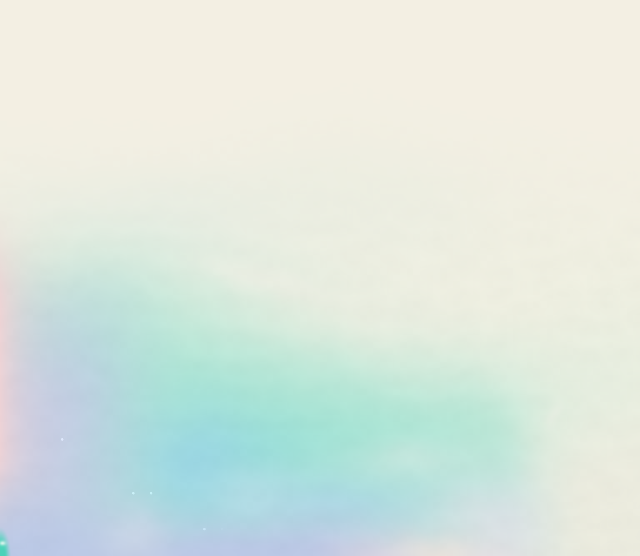
A WebGL 1 fragment shader for this background:

```glsl
precision highp float;
// Soft watercolour wash: cream sky over mint, blue, lavender and pink stains.

uniform vec2 u_resolution;

float hash(vec2 cell) {
  return fract(sin(dot(cell, vec2(127.1, 311.7))) * 4375.85);
}

// Layered sines that make the stain borders drift.
vec2 waterDrift(vec2 p) {
  vec2 drift = vec2(0.0);
  float size = 1.0;
  for (int i = 0; i < 6; i++) {
    p = mat2(0.8, 0.6, -0.6, 0.8) * p + 1.7;
    drift += size * sin(p.yx * vec2(9.0, 11.0) + 1.3 * sin(p * 7.0));
    p *= 1.7;
    size *= 0.62;
  }
  return drift;
}

// Cellular noise: distance to the nearest scattered point.
float cellular(vec2 p) {
  vec2 cell = floor(p);
  float nearest = 1.0;
  for (int j = -1; j <= 1; j++) {
    for (int i = -1; i <= 1; i++) {
      vec2 c = cell + vec2(float(i), float(j));
      vec2 point = c + vec2(hash(c), hash(c + 17.0));
      nearest = min(nearest, length(p - point));
    }
  }
  return nearest;
}

// Elliptical stain with a Gaussian falloff.
float stain(vec2 p, vec2 center, vec2 radius) {
  vec2 q = (p - center) / radius;
  return exp(-dot(q, q));
}

// One at the low edge, zero at the high edge.
float fade(float low, float high, float x) {
  return 1.0 - smoothstep(low, high, x);
}

void main() {
  vec2 uv = gl_FragCoord.xy / u_resolution;
  vec2 drift = waterDrift(uv);
  vec2 p = uv + 0.008 * drift;

  // Cream paper and pale haze
  vec3 color = mix(vec3(0.935, 0.935, 0.88), vec3(0.953, 0.937, 0.89),
                   smoothstep(0.45, 0.8, p.y));
  color = mix(color, vec3(0.89, 0.925, 0.885), 0.7 * stain(p, vec2(0.25, 0.59), vec2(0.32, 0.11)));
  color = mix(color, vec3(0.92, 0.93, 0.88), 0.6 * stain(p, vec2(0.58, 0.63), vec2(0.2, 0.13)));

  // Mint body below a slanting shore
  float depth = 0.63 - 0.33 * p.x - p.y - 0.1 * exp(-p.x / 0.1);
  float mint = smoothstep(-0.1, 0.26, depth) * fade(0.7, 1.02, p.x);
  color = mix(color, vec3(0.66, 0.895, 0.83), mint);
  color = mix(color, vec3(0.88, 0.928, 0.87), 0.5 * stain(p, vec2(0.95, 0.3), vec2(0.14, 0.13)));
  color = mix(color, vec3(0.58, 0.865, 0.85), 0.7 * stain(p, vec2(0.39, 0.18), vec2(0.13, 0.08)));
  color = mix(color, vec3(0.71, 0.9, 0.83), 0.6 * stain(p, vec2(0.76, 0.2), vec2(0.05, 0.07)));

  // Periwinkle side and sky-blue pools
  color = mix(color, vec3(0.75, 0.8, 0.895), fade(0.06, 0.31, p.x) * fade(0.24, 0.58, p.y));
  color = mix(color, vec3(0.6, 0.825, 0.91), 0.7 * stain(p, vec2(0.3, 0.15), vec2(0.1, 0.12)));
  color = mix(color, vec3(0.67, 0.845, 0.895), 0.85 * stain(p, vec2(0.52, 0.09), vec2(0.18, 0.06)));
  color = mix(color, vec3(0.85, 0.885, 0.9), 0.95 * stain(p, vec2(0.79, 0.07), vec2(0.12, 0.08)));

  // Lavender floor, warming toward the right
  color = mix(color, vec3(0.73, 0.785, 0.9), fade(0.0, 0.12, p.y) * fade(0.5, 0.75, p.x));
  color = mix(color, vec3(0.86, 0.81, 0.885), 0.75 * stain(p, vec2(0.61, -0.01), vec2(0.08, 0.045)));
  color = mix(color, vec3(0.9, 0.87, 0.89), 0.9 * stain(p, vec2(0.76, -0.01), vec2(0.13, 0.06)));
  color = mix(color, vec3(0.92, 0.89, 0.86), 0.8 * stain(p, vec2(0.68, 0.01), vec2(0.05, 0.03)));
  color = mix(color, vec3(0.92, 0.92, 0.87), smoothstep(0.78, 0.95, p.x) * fade(0.1, 0.3, p.y));

  // Lifted pale patches
  vec2 slant = p + vec2(0.0, 0.25 * (p.x - 0.43));
  color = mix(color, vec3(0.93, 0.93, 0.89), 0.65 * stain(slant, vec2(0.43, 0.49), vec2(0.11, 0.022)));
  color = mix(color, vec3(0.925, 0.93, 0.88), 0.6 * stain(p, vec2(0.59, 0.45), vec2(0.14, 0.06)));
  color = mix(color, vec3(0.81, 0.91, 0.88), 0.65 * stain(p, vec2(0.65, 0.165), vec2(0.09, 0.035)));
  color = mix(color, vec3(0.74, 0.87, 0.92), 0.5 * stain(p, vec2(0.4, 0.11), vec2(0.06, 0.04)));
  color = mix(color, vec3(0.8, 0.84, 0.9), 0.7 * stain(p, vec2(0.2, 0.04), vec2(0.05, 0.06)));
  color = mix(color, vec3(0.91, 0.935, 0.89), 0.7 * stain(p, vec2(0.87, 0.25), vec2(0.01, 0.025)));

  // Pink light along the left edge
  float pink = 0.9 * exp(-uv.x / 0.045) * fade(0.42, 0.68, p.y) * smoothstep(0.0, 0.2, p.y);
  color = mix(color, vec3(0.95, 0.825, 0.83), pink);

  // Green corner with a thin bright rim
  float corner = length(uv * vec2(3.0, 1.0));
  color = mix(color, vec3(0.3, 0.83, 0.73), fade(0.02, 0.055, corner));
  float rim = stain(uv, vec2(0.004, 0.023), vec2(0.005, 0.004));
  color = mix(color, vec3(0.95, 0.98, 0.96), 0.8 * rim);

  // Mottled pigment, brush streaks and paper grain
  float wet = fade(0.45, 0.8, uv.y);
  float mottle = cellular(p * vec2(20.0, 24.0)) - 0.45;
  float streak = sin(p.y * 110.0 + drift.x) * sin(uv.x * 11.0 + drift.y);
  float grain = hash(floor(uv * vec2(96.0, 83.0))) - 0.5;
  color += wet * (0.012 * mottle + 0.003 * streak) + 0.004 * grain * (0.3 + wet);

  // Sparse white flecks low on the left
  vec2 grid = uv * vec2(36.0, 31.0);
  vec2 cell = floor(grid);
  float fleck = step(0.965, hash(cell + 5.0)) * fade(0.05, 0.09, length(fract(grid) - 0.5));
  color += 0.1 * fleck * fade(0.3, 0.36, uv.x) * fade(0.25, 0.32, uv.y);

  gl_FragColor = vec4(color, 1.0);
}
```
